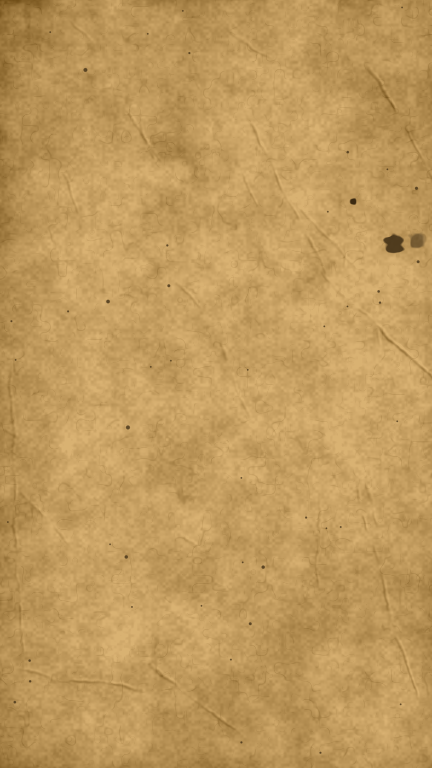
Reproduce this texture procedurally as a WebGL 1 fragment shader.

```glsl
precision highp float;
uniform vec2 u_resolution;

#define PAPER vec3(0.762, 0.611, 0.370)
#define TINT vec3(1.0, 0.95, 0.87)
#define INK vec3(0.23, 0.165, 0.07)
#define BLOTCH 0.20
#define MOTTLE 0.17
#define GRAIN 0.075
#define FIBRE 0.050
#define CREASE_WIDTH 0.0032
#define CREASE_DEPTH 0.10
#define EDGE_SHADE 0.15
#define SPECK_CELLS 22.0
#define SPECK_SHARE 0.06

float hash(vec2 p) {
  return fract(sin(dot(p, vec2(127.1, 311.7))) * 43758.545);
}

float noise(vec2 p) {
  vec2 i = floor(p), f = fract(p);
  f = f * f * (3.0 - 2.0 * f);
  return mix(mix(hash(i), hash(i + vec2(1, 0)), f.x),
             mix(hash(i + vec2(0, 1)), hash(i + vec2(1, 1)), f.x), f.y);
}

float fbm(vec2 p) {
  float sum = 0.0, amp = 0.5;
  for (int i = 0; i < 5; i++) {
    sum += amp * noise(p);
    p = mat2(1.6, 1.2, -1.2, 1.6) * p + 7.3;
    amp *= 0.5;
  }
  return sum;
}

// Soft round stain: 1 at the centre, 0 far away
float stain(vec2 p, vec2 centre, vec2 size) {
  vec2 d = (p - centre) / size;
  return exp(-dot(d, d));
}

// Fold from a to b: a dark groove beside a lit ridge
float crease(vec2 p, vec2 a, vec2 b) {
  vec2 along = b - a, q = p - a;
  float len = length(along);
  float t = dot(q, along) / (len * len);
  float d = (along.x * q.y - along.y * q.x) / (len * CREASE_WIDTH);
  float ends = smoothstep(-0.03, 0.12, t) * smoothstep(1.03, 0.88, t);
  float wear = smoothstep(0.2, 0.7, noise(p * 28.0));
  return ends * wear * (0.55 * exp(-(d - 1.8) * (d - 1.8)) - exp(-d * d));
}

// Thin curved hairs along the zero lines of a noise field
float hairs(vec2 p, float scale) {
  float line = 1.0 - smoothstep(0.0, 0.09, abs(noise(p * scale) - 0.5));
  return line * smoothstep(0.52, 0.72, noise(p * scale * 0.7 + 31.0));
}

float inkSpot(vec2 p, vec2 centre, float radius, float px) {
  vec2 d = abs(p - centre);
  float r = pow(pow(d.x, 3.0) + pow(d.y, 3.0), 1.0 / 3.0);
  r += radius * 0.7 * (noise(p * 90.0) - 0.5);
  return 1.0 - smoothstep(radius - px, radius + px, r);
}

float specks(vec2 p, float px) {
  vec2 cell = floor(p * SPECK_CELLS);
  vec2 centre = (cell + 0.2 + 0.6 * vec2(hash(cell + 3.1), hash(cell + 8.7))) / SPECK_CELLS;
  float radius = mix(0.0012, 0.0042, pow(hash(cell + 5.9), 3.0));
  float present = step(1.0 - SPECK_SHARE, hash(cell + 17.3));
  return present * (1.0 - smoothstep(radius - px * 0.5, radius + px, length(p - centre)));
}

void main() {
  vec2 p = gl_FragCoord.xy / u_resolution.x;
  float px = 1.0 / u_resolution.x;
  float top = u_resolution.y * px;
  p.y *= 1.7778 / top;
  top = 1.7778;

  // Broad blotches, mottling and fine grain
  float tone = BLOTCH * (fbm(p * 3.2 + 4.0) - 0.48);
  tone += MOTTLE * (fbm(p * 19.0) - 0.48);
  tone += GRAIN * (noise(p * 150.0) - 0.5);
  tone += GRAIN * 0.6 * (noise(p * vec2(75.0, 95.0)) - 0.5);
  tone -= FIBRE * (hairs(p, 48.0) + 0.6 * hairs(p.yx + 9.0, 75.0));

  // Uneven ageing and dirty margins
  float rough = fbm(p * 11.0 + 20.0);
  float patchy = smoothstep(0.38, 0.68, rough);
  tone += 0.035 * stain(p, vec2(0.17, 0.75), vec2(0.14, 0.75));
  tone += 0.025 * stain(p, vec2(0.75, 0.92), vec2(0.3, 0.16));
  tone -= 0.040 * stain(p, vec2(0.5, 0.5), vec2(0.20, 0.24));
  tone -= 0.140 * patchy * stain(p, vec2(0.42, 1.36), vec2(0.13, 0.11));
  tone -= EDGE_SHADE * (0.3 + rough) * exp(-p.x * 24.0) * (0.4 + 0.6 * smoothstep(0.7, 1.6, p.y));
  tone -= EDGE_SHADE * (0.2 + patchy) * exp((p.y - top) * 22.0);
  tone -= EDGE_SHADE * 0.6 * stain(p, vec2(0.0, top), vec2(0.2, 0.26));
  tone -= EDGE_SHADE * 0.3 * (exp((p.x - 1.0) * 30.0) + exp(-p.y * 28.0));

  // Main folds, bent by noise
  vec2 q = p + 0.035 * (vec2(fbm(p * 9.0), fbm(p * 9.0 + 40.0)) - 0.48);
  float folds = crease(q, vec2(0.57, 1.52), vec2(0.76, 1.13));
  folds += 1.6 * crease(q, vec2(0.74, 1.15), vec2(1.03, 0.87));
  folds += crease(q, vec2(0.82, 0.68), vec2(0.97, 0.12));
  folds += 0.8 * crease(q, vec2(0.02, 0.97), vec2(0.05, 0.20));
  folds += crease(q, vec2(0.04, 0.22), vec2(0.34, 0.18));
  folds += crease(q, vec2(0.34, 0.24), vec2(0.56, 0.08));
  folds += 0.8 * crease(q, vec2(0.83, 1.66), vec2(1.02, 1.33));

  // Scattered short wrinkles, mostly falling to the right
  for (int i = 0; i < 22; i++) {
    vec2 seed = vec2(float(i), 2.7);
    vec2 start = vec2(hash(seed), top * sqrt(hash(seed + 4.0)));
    float angle = -0.95 + 1.3 * (hash(seed + 9.0) - 0.5);
    float len = 0.07 + 0.16 * hash(seed + 13.0);
    folds += 0.65 * crease(q, start, start + len * vec2(cos(angle), sin(angle)));
  }
  tone += CREASE_DEPTH * folds;

  // Ink spots and specks
  vec3 color = PAPER + TINT * clamp(tone, -0.32, 0.09);
  float ink = 0.85 * inkSpot(p, vec2(0.914, 1.213), 0.021, px * 1.5);
  ink = max(ink, 0.55 * inkSpot(p, vec2(0.965, 1.220), 0.015, px * 2.0));
  ink = max(ink, inkSpot(p, vec2(0.817, 1.311), 0.006, px));
  ink = max(ink, 0.75 * specks(p, px));
  gl_FragColor = vec4(mix(color, INK, ink), 1.0);
}
```
